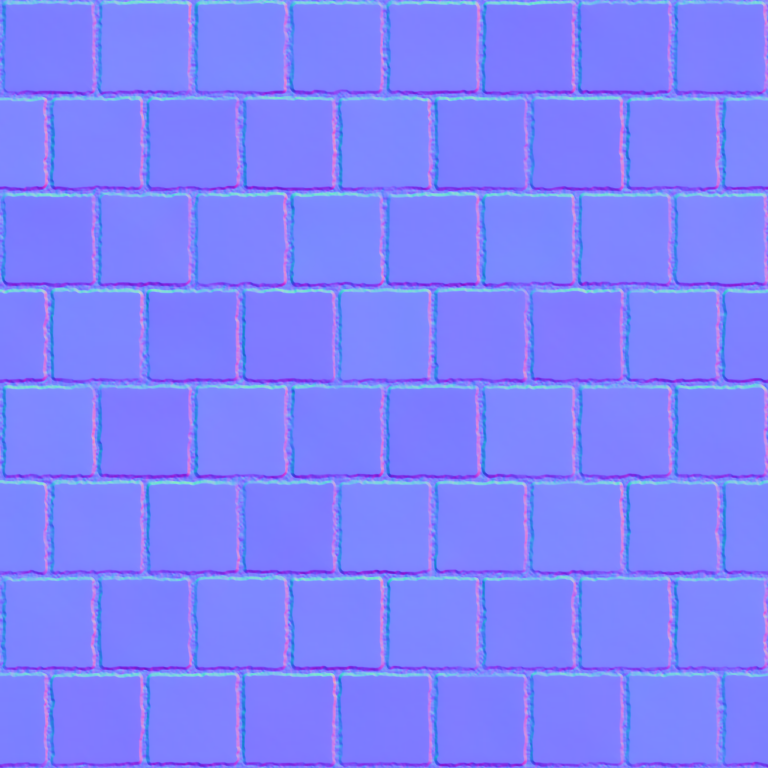
This texture map is drawn by a WebGL 2 fragment shader. Its source:

```glsl
#version 300 es
precision highp float;

uniform vec2 u_resolution;
out vec4 fragColor;

const float TILES = 8.0;

float hash(vec2 p) {
  return fract(sin(dot(p, vec2(127.1, 311.7))) * 43758.5453);
}

// Value noise on a lattice that wraps with the canvas
float noise(vec2 p, float freq, vec2 offset) {
  p = p * freq + offset;
  vec2 i = floor(p), f = fract(p);
  f = f * f * f * (f * (f * 6.0 - 15.0) + 10.0);
  float period = TILES * freq;
  vec2 a = mod(i, period), b = mod(i + 1.0, period);
  return mix(mix(hash(a), hash(vec2(b.x, a.y)), f.x),
             mix(hash(vec2(a.x, b.y)), hash(b), f.x), f.y);
}

// Running bond: every other row moves by half a tile
vec2 bond(vec2 p) {
  return p + vec2(0.5 * (1.0 - mod(floor(p.y), 2.0)), 0.0);
}

vec2 tileId(vec2 p) {
  return mod(floor(bond(p)), TILES);
}

// Signed distance to the chipped tile outline, negative inside
float tileDistance(vec2 p) {
  vec2 id = tileId(p);
  vec2 q = abs(fract(bond(p)) - 0.5) - 0.425;
  float d = length(max(q, 0.0)) + min(max(q.x, q.y), 0.0) - 0.04;
  d += (noise(p, 7.0, id * 17.0) - 0.5) * 0.022;
  return d + (noise(p, 22.0, id * 29.0) - 0.5) * 0.014;
}

float surfaceHeight(vec2 p) {
  float d = tileDistance(p);
  float joint = smoothstep(-0.018, 0.024, d);
  float depth = 0.008 + 0.016 * noise(p, 2.0, vec2(5.0));
  float h = -depth * joint;
  // Soft rounding towards the rim
  h -= 0.003 * exp(min(d, 0.0) * 28.0);
  // Gritty mortar and gently uneven glaze
  h += joint * 0.010 * (noise(p, 20.0, vec2(3.0)) - 0.5);
  h += joint * 0.004 * (noise(p, 40.0, vec2(9.0)) - 0.5);
  h += 0.008 * noise(p, 2.0, tileId(p) * 7.0) * (1.0 - joint);
  return h + 0.0005 * noise(p, 12.0, vec2(1.0));
}

void main() {
  vec2 p = gl_FragCoord.xy / u_resolution * TILES - vec2(0.01, 0.005);

  // Slope by central differences, at least one pixel wide
  float e = max(0.007, 0.5 * TILES / u_resolution.y);
  vec2 dx = vec2(e, 0.0), dy = vec2(0.0, e);
  vec2 slope = vec2(surfaceHeight(p + dx) - surfaceHeight(p - dx),
                    surfaceHeight(p + dy) - surfaceHeight(p - dy)) / (2.0 * e);

  // Each tile is set at its own slight tilt
  vec2 id = tileId(p);
  vec2 tilt = mix(vec2(-0.035, -0.045), vec2(0.012, 0.085),
                  vec2(hash(id + 31.3), hash(id + 74.7)));
  float inside = 1.0 - smoothstep(-0.02, 0.02, tileDistance(p));
  tilt = mix(vec2(-0.02, 0.04), tilt, inside);

  // Pack the normal into colour
  vec3 normal = normalize(vec3(tilt - slope, 1.0));
  fragColor = vec4(normal * 0.5 + 0.5, 1.0);
}
```
